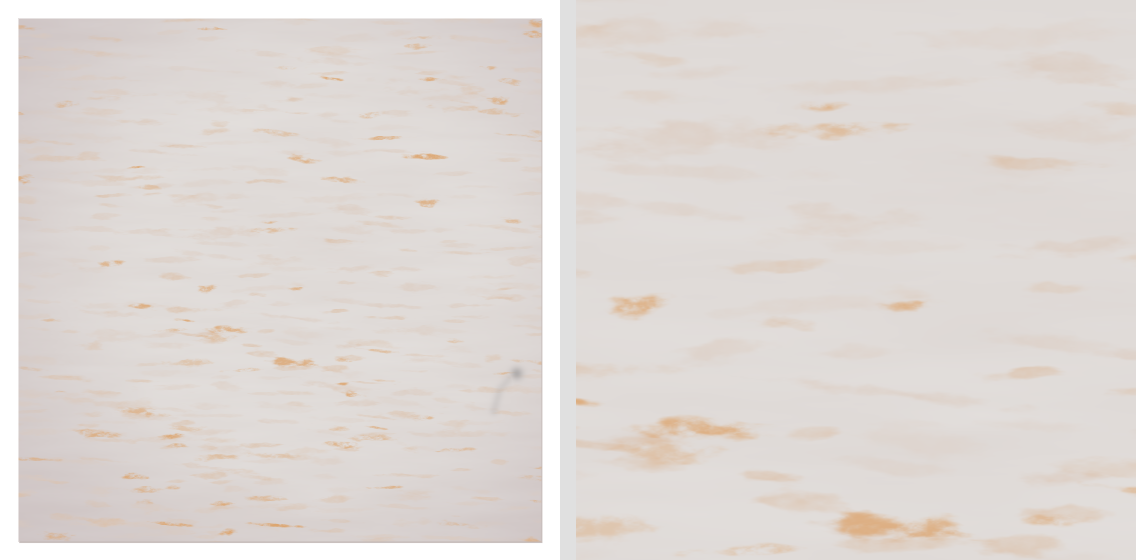
Left, the full canvas; right, a detail of the centre.
This texture is drawn by a Shadertoy shader. Its source:

```glsl
// A pale stone-look floor tile on a white ground, with a thin shadow line.
// Stretched cellular flakes in three sizes, frayed by layered noise, give the
// horizontal beige and orange flecks; a soft vignette greys the corners.

#define TILE_HALF 0.467
#define FLAKE_TILT 0.10
#define FAINT_AMOUNT 0.50
#define MID_AMOUNT 0.55
#define ACCENT_AMOUNT 0.95
#define MOTTLE 0.030
#define LIGHT_STONE vec3(0.878, 0.859, 0.848)
#define SHADED_STONE vec3(0.805, 0.765, 0.765)
#define BEIGE vec3(0.860, 0.785, 0.730)
#define ORANGE vec3(0.865, 0.640, 0.420)
#define SMUDGE_GREY vec3(0.640, 0.630, 0.630)

vec2 hash2(vec2 p) {
    vec3 q = fract(vec3(p.xyx) * vec3(0.1031, 0.1030, 0.0973));
    q += dot(q, q.yzx + 33.33);
    return fract((q.xx + q.yz) * q.zy);
}

float valueNoise(vec2 p) {
    vec2 cell = floor(p), f = fract(p);
    f = f * f * (3.0 - 2.0 * f);
    float low = mix(hash2(cell).x, hash2(cell + vec2(1, 0)).x, f.x);
    float high = mix(hash2(cell + vec2(0, 1)).x, hash2(cell + vec2(1, 1)).x, f.x);
    return mix(low, high, f.y);
}

float layeredNoise(vec2 p) {
    float sum = 0.0, gain = 0.533;
    for (int i = 0; i < 4; i++) {
        sum += gain * valueNoise(p);
        p = p * 2.03 + 17.7;
        gain *= 0.5;
    }
    return sum;
}

// Scattered ragged ellipses: one candidate per cell, kept with chance "share".
float flakes(vec2 p, vec2 cells, float share, float fray, float seed) {
    vec2 grid = p * cells, home = floor(grid);
    float cover = 0.0;
    for (int y = -1; y <= 1; y++) {
        for (int x = -1; x <= 1; x++) {
            vec2 id = home + vec2(x, y);
            vec2 place = hash2(id + seed);
            vec2 shape = hash2(id + seed + 71.3);
            vec2 kind = hash2(id + seed + 139.7);
            vec2 d = (grid - id - 0.2 - 0.6 * place) / cells;
            d.y += d.x * FLAKE_TILT * (kind.y * 2.0 - 0.7);
            vec2 size = mix(vec2(0.35, 0.2), vec2(0.95, 0.55), shape * shape) / cells;
            float reach = length(d / size) + 1.5 * (fray - 0.42);
            float strength = mix(0.35, 1.0, fract(kind.x * 37.0));
            cover = max(cover, step(kind.x, share) * strength * smoothstep(1.0, 0.35, reach));
        }
    }
    return cover;
}

float boxDistance(vec2 p, vec2 halfSize) {
    vec2 d = abs(p) - halfSize;
    return length(max(d, 0.0)) + min(max(d.x, d.y), 0.0);
}

float segmentDistance(vec2 p, vec2 a, vec2 b) {
    vec2 ab = b - a;
    return length(p - a - ab * clamp(dot(p - a, ab) / dot(ab, ab), 0.0, 1.0));
}

vec3 stone(vec2 p) {
    // Vignette and faint horizontal mottling
    float shade = smoothstep(0.28, 0.76, length(p - vec2(0.55, 0.53)));
    vec3 color = mix(LIGHT_STONE, SHADED_STONE, shade);
    float streak = layeredNoise(p * vec2(7.0, 45.0) + 5.0);
    color += MOTTLE * (streak - 0.5) * vec3(0.7, 1.0, 1.1);

    // Flakes from broad and pale to small and orange
    vec2 wavy = p + vec2(0.0, 0.004) * (layeredNoise(p * vec2(18.0, 30.0)) - 0.5);
    float fray = layeredNoise(wavy * vec2(38.0, 125.0));
    float grain = layeredNoise(wavy * vec2(90.0, 180.0) + 31.0);
    float faint = flakes(wavy, vec2(9.0, 38.0), 0.60, fray, 3.0);
    float mid = flakes(wavy, vec2(14.0, 48.0), 0.28, fray, 211.0);
    float accent = flakes(wavy, vec2(14.0, 52.0), 0.13, fray, 437.0);
    color = mix(color, BEIGE, FAINT_AMOUNT * faint * (0.5 + grain));
    color = mix(color, mix(BEIGE, ORANGE, 0.3), MID_AMOUNT * mid * (0.4 + grain));
    float core = accent * smoothstep(0.15, 0.75, grain);
    color = mix(color, ORANGE, clamp(ACCENT_AMOUNT * core, 0.0, 1.0));

    // Soft grey smudge with a curved tail
    float spot = exp(-pow(length(p - vec2(0.923, 0.333)) / 0.011, 2.0));
    float tail = segmentDistance(p, vec2(0.915, 0.330), vec2(0.893, 0.305));
    tail = min(tail, segmentDistance(p, vec2(0.893, 0.305), vec2(0.882, 0.266)));
    float smudge = max(0.75 * spot, 0.22 * exp(-pow(tail / 0.008, 2.0)));
    return mix(color, SMUDGE_GREY, smudge);
}

void mainImage(out vec4 fragColor, in vec2 fragCoord) {
    vec2 uv = fragCoord / iResolution.xy;
    float soft = 0.75 / min(iResolution.x, iResolution.y);
    float edge = boxDistance(uv - 0.5, vec2(TILE_HALF));
    float shadowEdge = boxDistance(uv - vec2(0.5015, 0.4975), vec2(TILE_HALF));

    // White ground, shadow line at right and below, then the tile
    vec3 color = mix(vec3(1.0), vec3(0.76, 0.72, 0.71), smoothstep(soft, -soft, shadowEdge));
    color = mix(color, stone(uv), smoothstep(soft, -soft, edge));
    fragColor = vec4(clamp(color, 0.0, 1.0), 1.0);
}
```
